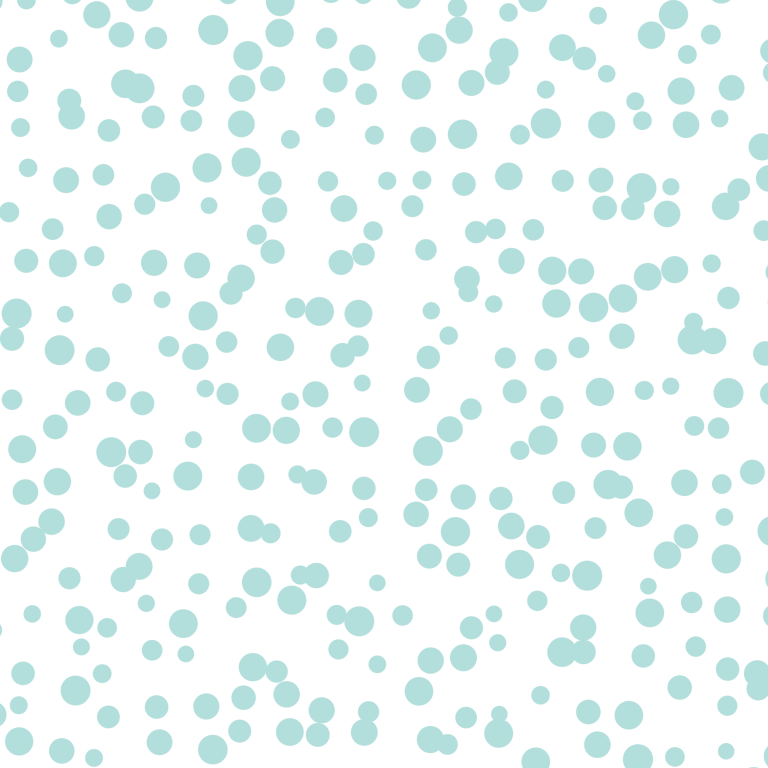
A Shadertoy shader for this pattern:

```glsl
const vec3 PAPER = vec3(1.0);
const vec3 MINT = vec3(0.698, 0.871, 0.859);

const float CELLS = 17.5;        // grid cells along the canvas height
const float JITTER = 0.36;       // largest offset from the cell centre, in cells
const float MIN_RADIUS = 0.0107; // in canvas heights
const float MAX_RADIUS = 0.0197;

// Three pseudo-random values in 0..1 for a grid cell
vec3 hash3(vec2 cell) {
    vec3 p = fract(cell.xyx * vec3(0.1031, 0.1030, 0.0973));
    p += dot(p, p.yxz + 33.33);
    return fract((p.xxy + p.yzz) * p.zyx);
}

// Signed distance to the dot that belongs to a cell, in canvas heights
float dotDistance(vec2 uv, vec2 cell, float cells) {
    vec3 rnd = hash3(cell + 41.0);
    vec2 centre = (cell + 0.5 + JITTER * (2.0 * rnd.xy - 1.0)) / cells;
    float radius = mix(MIN_RADIUS, MAX_RADIUS, rnd.z);
    return length(uv - centre) - radius;
}

// Union of the dots from the surrounding 3 by 3 cells
float scatteredDots(vec2 uv, float cells) {
    vec2 home = floor(uv * cells);
    float d = 1.0;
    for (int y = -1; y <= 1; y++) {
        for (int x = -1; x <= 1; x++) {
            d = min(d, dotDistance(uv, home + vec2(x, y), cells));
        }
    }
    return d;
}

// Coverage of a shape with a soft edge of the given width
float fillMask(float d, float edge) {
    return 1.0 - smoothstep(-0.5 * edge, 0.5 * edge, d);
}

void mainImage(out vec4 fragColor, in vec2 fragCoord) {
    vec2 uv = fragCoord / iResolution.y;
    float edge = 1.5 / iResolution.y;

    float d = scatteredDots(uv, CELLS);
    fragColor = vec4(mix(PAPER, MINT, fillMask(d, edge)), 1.0);
}
```
